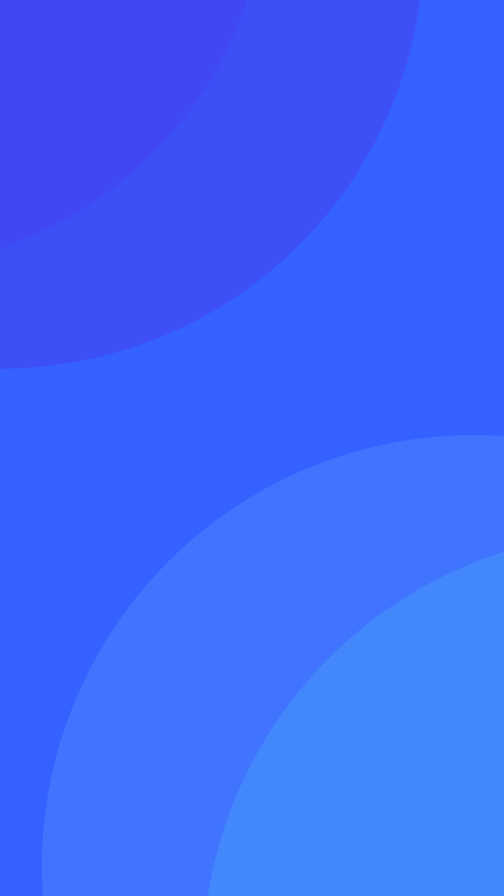
Reproduce this background procedurally as a Shadertoy shader.

```glsl
// Flat blue backdrop with two pairs of overlapping discs: indigo ones in the
// upper left corner, lighter blue ones in the lower right corner.
// Each disc is a circle distance function blended over the layers below it.

// Colours
const vec3 BASE_BLUE    = vec3(0.205, 0.380, 1.000);
const vec3 INDIGO       = vec3(0.240, 0.315, 0.963);
const vec3 DEEP_INDIGO  = vec3(0.251, 0.284, 0.953);
const vec3 SOFT_BLUE    = vec3(0.251, 0.453, 1.000);
const vec3 SKY_BLUE     = vec3(0.260, 0.529, 0.985);

// Discs: centre x, centre y, radius, in units of the canvas height
const vec3 UPPER_OUTER = vec3( 0.0000,  1.0612, 0.4727);
const vec3 UPPER_INNER = vec3(-0.1410,  1.1391, 0.4396);
const vec3 LOWER_OUTER = vec3( 0.5286,  0.0326, 0.4818);
const vec3 LOWER_INNER = vec3( 0.7077, -0.0753, 0.4818);

// Coverage of a disc, with an edge one pixel wide
float discMask(vec2 point, vec3 disc) {
    float signedDistance = length(point - disc.xy) - disc.z;
    return clamp(0.5 - signedDistance * iResolution.y, 0.0, 1.0);
}

void mainImage(out vec4 fragColor, in vec2 fragCoord) {
    vec2 point = fragCoord / iResolution.y;
    vec3 color = BASE_BLUE;

    // Upper left pair
    color = mix(color, INDIGO, discMask(point, UPPER_OUTER));
    color = mix(color, DEEP_INDIGO, discMask(point, UPPER_INNER));

    // Lower right pair
    color = mix(color, SOFT_BLUE, discMask(point, LOWER_OUTER));
    color = mix(color, SKY_BLUE, discMask(point, LOWER_INNER));

    fragColor = vec4(color, 1.0);
}
```
